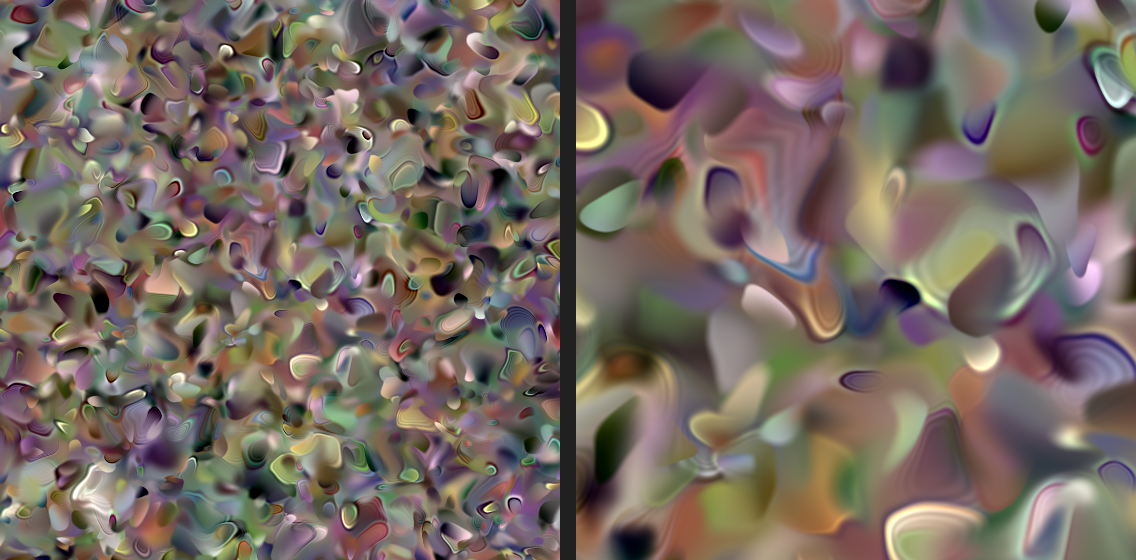
Left: the whole. Right: its middle third, enlarged.
Write a WebGL 2 fragment shader that draws this texture.

```glsl
#version 300 es
precision highp float;
// Dense iridescent petals: warped, overlapping soft shards with crisp rims and fine ripples.

uniform vec2 u_resolution;
out vec4 fragColor;

const vec3 MEAN = vec3(0.45, 0.42, 0.39);
const float CONTRAST = 1.16;
const float SATURATION = 0.85;
const float HUE_SPREAD = 0.20;     // random colour offset of each petal
const float SHADE = 0.24;          // light to dark slope across a petal
const float GLINT = 0.95;          // strength of rim lines
const float RIM_WIDTH = 0.0022;    // in canvas units
const float RIPPLE = 0.10;
const float RIPPLE_PERIOD = 0.0060;
const float WARP_COARSE = 0.018;
const float WARP_FINE = 0.005;
const float TAU = 6.2832;

const vec3 PALETTE[6] = vec3[6](
  vec3(0.43, 0.43, 0.40), vec3(0.22, 0.18, 0.18), vec3(0.68, 0.66, 0.64),
  vec3(0.52, 0.38, 0.28), vec3(0.37, 0.34, 0.44), vec3(0.62, 0.59, 0.41));
const float SHARE_END[6] = float[6](0.28, 0.48, 0.63, 0.78, 0.89, 1.0);

vec3 hash3(vec2 p) {
  vec3 k = vec3(dot(p, vec2(127.1, 311.7)), dot(p, vec2(269.5, 183.3)),
                dot(p, vec2(419.2, 371.9)));
  return fract(sin(k) * 43758.5453);
}

vec3 noise3(vec2 p) {
  vec2 i = floor(p), f = fract(p);
  f = f * f * (3.0 - 2.0 * f);
  return mix(mix(hash3(i), hash3(i + vec2(1, 0)), f.x),
             mix(hash3(i + vec2(0, 1)), hash3(i + vec2(1, 1)), f.x), f.y);
}

// Palette colour chosen by area share, with a random hue offset
vec3 tint(float pick, vec3 jitter) {
  vec3 c = PALETTE[5];
  for (int i = 4; i >= 0; i--) if (pick < SHARE_END[i]) c = PALETTE[i];
  return c + (jitter - 0.5) * HUE_SPREAD;
}

// Paints one grid of petals over the colour below
vec3 petals(vec3 col, vec2 uv, float cells, float seed, float density) {
  vec2 p = uv * cells, home = floor(p);
  float pixel = cells / u_resolution.y;
  for (int j = -1; j <= 1; j++)
  for (int i = -1; i <= 1; i++) {
    vec2 id = home + vec2(i, j);
    vec3 place = hash3(id + seed);
    vec3 form = hash3(id + seed + 37.3);
    vec3 hue = hash3(id + seed + 71.9);
    vec3 extra = hash3(id + seed + 113.7);
    if (extra.x > density) continue;

    // Local frame: +x is the crisp side, -x melts away
    float a = place.z * TAU;
    vec2 q = p - id - 0.5 - (place.xy - 0.5) * 0.6;
    q = mat2(cos(a), -sin(a), sin(a), cos(a)) * q;
    q.y *= 1.0 + 0.8 * form.y;
    float radius = mix(0.45, 0.82, form.x);
    q.x += 0.35 * q.y * q.y * (form.z - 0.5);
    float d = length(q) - radius;

    float soft = max(pixel, mix(0.03, 0.42, extra.y));
    float fade = smoothstep(-radius, 0.7 * radius, q.x);
    float cover = smoothstep(soft, -soft, d) * fade;

    vec3 body = tint(form.z, hue);
    body += SHADE * (hue.x - 0.5) * 2.0 * q.x / radius;
    body += 0.12 * (hue.zxy - 0.5) * q.y / radius;

    // Fine concentric ripples on some petals
    float wave = sin(d / cells * TAU / RIPPLE_PERIOD);
    body += RIPPLE * wave * smoothstep(0.72, 1.0, extra.z) * smoothstep(-0.5, 0.0, d);
    col = mix(col, body, cover);

    // Bright or dark line just inside the rim, with its opposite outside
    float w = max(RIM_WIDTH * cells, 1.2 * pixel);
    float inside = exp(-pow((d + w) / w, 2.0));
    float outside = exp(-pow((d - w) / (1.6 * w), 2.0));
    float power = GLINT * pow(extra.z, 5.0) * fade * fade;
    vec3 line = vec3(hue.y - 0.45) + 0.6 * (hue - 0.5);
    col += power * line * (inside - 0.6 * outside);
  }
  return col;
}

void main() {
  vec2 uv = gl_FragCoord.xy / u_resolution.y;

  // Bend the plane so petals curl and fold
  vec2 bent = uv + WARP_COARSE * (noise3(uv * 19.0 + 5.0).xy - 0.5) * 2.0;
  bent += WARP_FINE * (noise3(bent * 50.0 + 19.0).xy - 0.5) * 2.0;

  // Smooth ground, then petals from large to small
  vec3 col = MEAN + 0.3 * (noise3(bent * 20.0) - 0.5);
  col = petals(col, bent, 18.0, 3.0, 1.0);
  col = petals(col, bent + 0.013, 26.0, 211.0, 0.8);
  col = petals(col, bent + 0.029, 40.0, 419.0, 0.35);

  // Broad drift of hue, then saturation and contrast
  col += 0.08 * (noise3(uv * 8.0 + 51.0) - 0.5);
  vec3 away = col - MEAN;
  float light = dot(away, vec3(0.3, 0.5, 0.2));
  away = mix(vec3(light), away, SATURATION);
  fragColor = vec4(clamp(MEAN + away * CONTRAST, 0.0, 1.0), 1.0);
}
```
